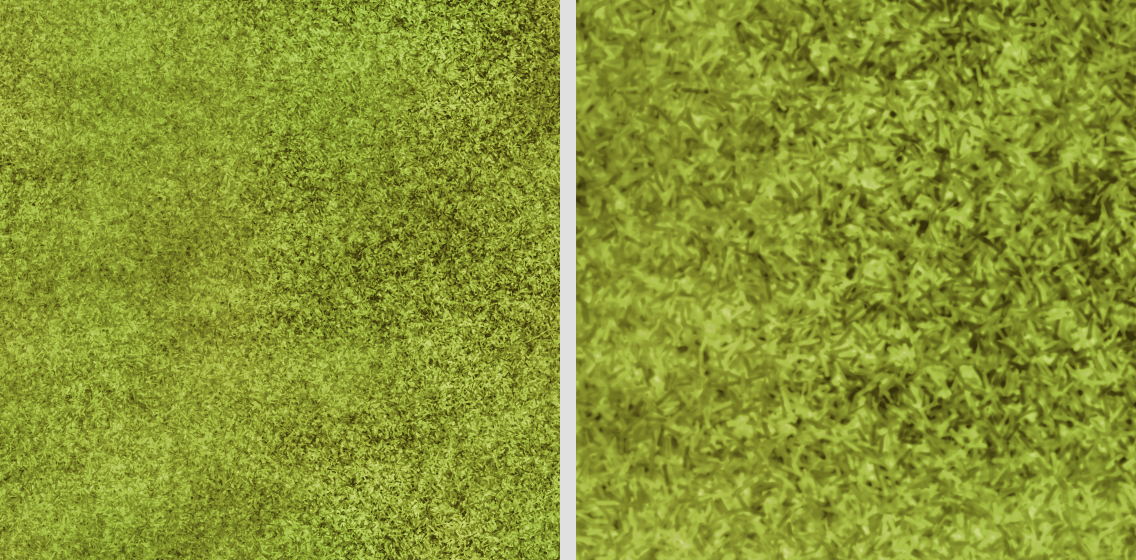
Left, the full canvas; right, a detail of the centre.
A Shadertoy shader for this texture:

```glsl
// Mown grass from above: fine tangled blades, soft broad patches and coarser turf to the right.

const float BLADE_CELL = 0.0074;     // sizes in canvas heights
const float BLADE_HALF_LENGTH = 0.72; // in blade cells
const float BLADE_HALF_WIDTH = 0.17;
const float BLADE_SOFTNESS = 0.14;
const float TUFT_SIZE = 0.0062;
const float FLECK_SIZE = 0.0032;
const float CLUMP_SIZE = 0.018;
const vec2 PATCH_SIZE = vec2(0.24, 0.13);
const float PATCH_TILT = 0.18;
const float PATCH_STRENGTH = 0.29;
const float CLUMP_STRENGTH = 0.19;
const float GRAIN_STRENGTH = 0.97;
const float SMOOTH_CONTRAST = 0.80;  // grain contrast in the soft and the coarse turf
const float COARSE_CONTRAST = 1.20;
const float TONE_SHIFT = -0.07;
const float HUE_DRIFT = 0.012;

// Grass colours from deep shade to dry tips, placed by tone in standard deviations
const int STOPS = 8;
const vec3 GRASS[STOPS] = vec3[STOPS](
    vec3(0.21, 0.20, 0.04), vec3(0.31, 0.31, 0.08),
    vec3(0.42, 0.45, 0.12), vec3(0.50, 0.55, 0.16),
    vec3(0.57, 0.64, 0.20), vec3(0.66, 0.76, 0.27),
    vec3(0.70, 0.77, 0.35), vec3(0.80, 0.85, 0.50));
const float TONE[STOPS] = float[STOPS](-2.9, -1.95, -1.1, -0.35, 0.38, 1.15, 1.75, 2.9);

float hash(vec2 p) {
    return fract(sin(dot(p, vec2(127.1, 311.7))) * 43758.5);
}

mat2 rotation(float angle) {
    float c = cos(angle), s = sin(angle);
    return mat2(c, s, -s, c);
}

// Value noise scaled to zero mean and about unit deviation
float noise(vec2 p) {
    vec2 cell = floor(p), f = fract(p);
    f = f * f * (3.0 - 2.0 * f);
    float low = mix(hash(cell), hash(cell + vec2(1, 0)), f.x);
    float high = mix(hash(cell + vec2(0, 1)), hash(cell + vec2(1, 1)), f.x);
    return (mix(low, high, f.y) - 0.5) / 0.214;
}

// Broad uneven patches: three octaves, turned to hide the lattice
float patches(vec2 p) {
    float sum = 0.0, weight = 0.75;
    for (int i = 0; i < 3; i++) {
        sum += weight * noise(p);
        p = rotation(0.6) * p * 2.1 + 17.3;
        weight *= 0.65;
    }
    return sum;
}

// Lays one short, randomly turned blade per cell over the tone below
float layBlades(vec2 p, float tone) {
    vec2 cell = floor(p);
    for (int y = -1; y <= 1; y++) {
        for (int x = -1; x <= 1; x++) {
            vec2 id = cell + vec2(x, y);
            vec2 centre = id + vec2(hash(id + 3.1), hash(id + 7.7));
            vec2 q = rotation(6.28319 * hash(id + 13.3)) * (p - centre);
            q.y -= clamp(q.y, -BLADE_HALF_LENGTH, BLADE_HALF_LENGTH);
            float cover = 1.0 - smoothstep(BLADE_HALF_WIDTH - BLADE_SOFTNESS,
                                           BLADE_HALF_WIDTH + BLADE_SOFTNESS, length(q));
            float bladeTone = (hash(id + 29.9) - 0.5) * 3.5;
            tone = mix(tone, bladeTone, cover);
        }
    }
    return tone;
}

// Tufts and flecks under two crossing layers of blades
float grassGrain(vec2 uv) {
    float tufts = noise(rotation(0.4) * uv / TUFT_SIZE + 31.0);
    float flecks = noise(rotation(0.9) * uv / FLECK_SIZE + 71.0);
    float tone = layBlades(uv / BLADE_CELL, 0.7 * tufts + 0.75 * flecks);
    tone = layBlades(rotation(0.7) * uv / BLADE_CELL + 57.0, tone);
    return 0.88 * tone + 0.30 * tufts + 0.32 * flecks;
}

vec3 grassColour(float tone) {
    vec3 colour = GRASS[0];
    for (int i = 1; i < STOPS; i++) {
        float blend = clamp((tone - TONE[i - 1]) / (TONE[i] - TONE[i - 1]), 0.0, 1.0);
        colour = mix(colour, GRASS[i], blend);
    }
    return colour;
}

void mainImage(out vec4 fragColor, in vec2 fragCoord) {
    vec2 uv = fragCoord / iResolution.y;

    // Broad light and dark areas
    vec2 patchPos = rotation(-PATCH_TILT) * uv / PATCH_SIZE;
    float patchTone = patches(patchPos + 5.2);
    float clumpTone = noise(rotation(0.5) * uv / CLUMP_SIZE + 43.0);

    // Turf grows coarser and a little darker to the right
    float edge = uv.x + 0.09 * patches(uv * 4.0 + 11.0);
    float coarse = smoothstep(0.35, 0.75, edge);
    float contrast = mix(SMOOTH_CONTRAST, COARSE_CONTRAST, coarse);
    contrast *= 1.0 + 0.10 * noise(uv * 6.0 + 23.0);

    float tone = PATCH_STRENGTH * patchTone + CLUMP_STRENGTH * clumpTone
               + GRAIN_STRENGTH * contrast * grassGrain(uv)
               + mix(0.07, -0.09, coarse) + TONE_SHIFT;

    // Slow drift between fresh green and yellow
    float drift = HUE_DRIFT * noise(uv * 5.0 + 61.0);
    vec3 colour = grassColour(tone) * (1.0 + drift * vec3(1.0, -0.3, 0.8));
    fragColor = vec4(clamp(colour, 0.0, 1.0), 1.0);
}
```
